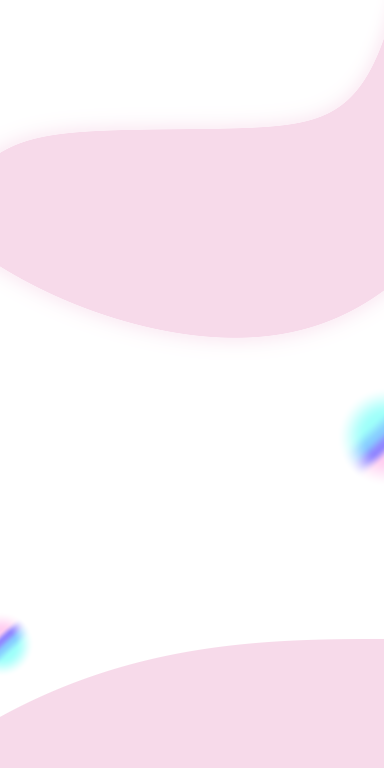
This background is drawn by a WebGL 2 fragment shader. Its source:

```glsl
#version 300 es
precision highp float;
// Soft pink wave and hill on white, with two blurred iridescent orbs at the sides.

uniform vec2 u_resolution;
out vec4 fragColor;

const vec3 WHITE  = vec3(1.0);
const vec3 PINK   = vec3(0.969, 0.855, 0.917);
const vec3 CYAN   = vec3(0.62, 1.0, 0.98);
const vec3 SKY    = vec3(0.53, 0.80, 1.0);
const vec3 VIOLET = vec3(0.57, 0.53, 1.0);
const vec3 ROSE   = vec3(1.0, 0.80, 0.94);

// Upper edge of the wave: rounded on the left, sweeping up on the right.
float waveTop(float x) {
    return 1.664 - 0.062 * exp(-x / 0.1) + 0.237 * exp((x - 1.0) / 0.083);
}

// Lower edge of the wave: a lopsided bowl.
float waveBottom(float x) {
    float d = x - 0.612;
    return 1.120 + d * d * (0.61 + d * (0.4 + 0.35 * d));
}

float hillTop(float x) {
    return 0.336 - 0.203 * pow(abs(1.0 - x), 2.7);
}

// Turns a height field into an approximate distance, counted in pixels.
float pixelDistance(float field) {
    return field / max(length(vec2(dFdx(field), dFdy(field))), 1e-5);
}

float coverage(float pixels) {
    return clamp(pixels + 0.5, 0.0, 1.0);
}

// Colour bands across an orb, from rose through violet to cyan.
vec3 iridescence(float t) {
    vec3 color = mix(ROSE, VIOLET, smoothstep(-0.30, -0.08, t));
    color = mix(color, SKY, smoothstep(-0.08, 0.16, t));
    return mix(color, CYAN, smoothstep(0.12, 0.42, t));
}

// Blurred disc; axis points to its cyan side.
vec3 addOrb(vec3 base, vec2 p, vec2 center, float radius, vec2 axis) {
    vec2 q = (p - center) / radius;
    float alpha = 1.0 - smoothstep(0.40, 1.0, length(q));
    return mix(base, iridescence(dot(q, axis)), alpha);
}

void main() {
    // Canvas units: width 1, height 2.
    vec2 p = gl_FragCoord.xy / u_resolution * vec2(1.0, 2.0);
    vec3 color = WHITE;

    // Orbs with opposite orientation
    vec2 axis = normalize(vec2(-0.67, 0.74));
    color = addOrb(color, p, vec2(1.008, 0.862), 0.132, axis);
    color = addOrb(color, p, vec2(0.004, 0.322), 0.086, -axis);

    // Wave with its outer glow
    float wave = pixelDistance(min(waveTop(p.x) - p.y, p.y - waveBottom(p.x)));
    float outside = max(-wave, 0.0) / u_resolution.x;
    float glow = 0.40 * exp(-pow(outside / 0.026, 1.5));
    color = mix(color, PINK, max(glow, coverage(wave)));

    // Hill with a crisp edge
    float hill = pixelDistance(hillTop(p.x) - p.y);
    color = mix(color, PINK, coverage(hill));

    fragColor = vec4(color, 1.0);
}
```
